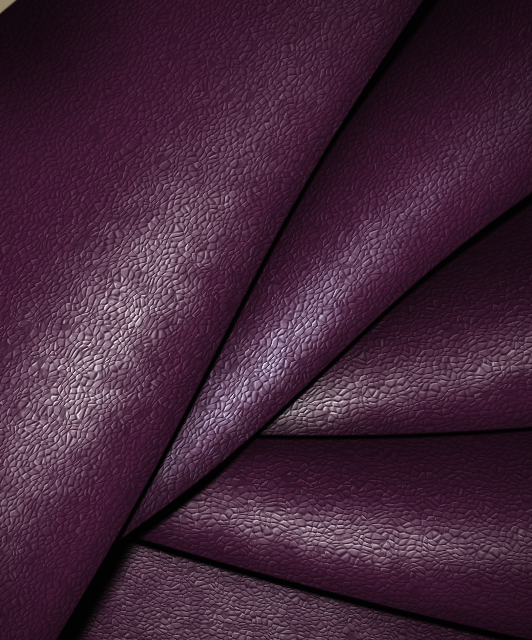
Give the GLSL for this texture, as a WebGL 2 fragment shader.

```glsl
#version 300 es
precision highp float;
// Five overlapping rolls of purple pebbled leather, fanned out from the lower left.
// Curved edges split the canvas into sheets; each has a soft ridge of light,
// broken up by a cellular grain whose slopes catch the glow.
uniform vec2 u_resolution;
out vec4 fragColor;

const float TAU = 6.28318;
const vec3 PURPLE = vec3(0.235, 0.082, 0.185);
const vec3 BACKDROP = vec3(0.58, 0.53, 0.42);

struct Sheet {
    float t, below, above;   // offset from the ridge, glow width on either side
    float gain, tone;        // strength of the glow, brightness of the dye
    float angle, scale;      // grain direction and density
    vec3 tint;               // colour of the reflected light
};

vec2 hash2(vec2 p) {
    return fract(sin(vec2(dot(p, vec2(127.1, 311.7)), dot(p, vec2(269.5, 183.3)))) * 43758.5453);
}

// Smooth two-channel value noise
vec2 noise2(vec2 p) {
    vec2 i = floor(p), f = fract(p), e = vec2(1.0, 0.0);
    f = f * f * (3.0 - 2.0 * f);
    return mix(mix(hash2(i), hash2(i + e.xy), f.x),
               mix(hash2(i + e.yx), hash2(i + e.xx), f.x), f.y);
}

// Cellular pebbles: x is the height, y a random value per pebble
vec2 pebble(vec2 p) {
    vec2 cell = floor(p), f = fract(p), id = cell;
    float near = 9.0, next = 9.0;
    for (int j = -1; j <= 1; j++)
    for (int i = -1; i <= 1; i++) {
        vec2 o = vec2(i, j);
        float d = length(o + hash2(cell + o) - f);
        if (d < near) { next = near; near = d; id = cell + o; }
        else next = min(next, d);
    }
    return vec2(smoothstep(-0.1, 0.55, next - near), hash2(id + 7.0).x);
}

float bell(float x, float width) { return exp(-x * x / (width * width)); }

float ridge(float t, float below, float above) { return bell(t, t < 0.0 ? below : above); }

// Edge curves of the sheets
float edgeA(float y) { return 0.09 + 0.526 * y + 0.048 * y * y + 0.01 * sin(TAU * y); }
float edgeB(float x) {
    float s = (x - 0.195) / 0.638;
    return 0.16 + 0.538 * s - 0.012 * sin(TAU * s);
}
float edgeC(float x) { return 0.318 + 0.12 * (x - 0.5) * (x - 0.5); }
float edgeD(float x) { float s = x - 0.208; return 0.16 - 0.30 * s + 0.065 * s * s; }

// Darkening towards a sheet's own rolled edge
float roll(float d) { return smoothstep(0.0, 0.004, d) * mix(0.68, 1.0, smoothstep(0.0, 0.05, d)); }

// Black gap and soft shadow below a covering edge
float gap(float d, float width) {
    return smoothstep(width * 0.6, width + 0.003, d) * mix(0.75, 1.0, smoothstep(0.0, 0.05, d));
}

vec3 leather(vec2 p, Sheet s) {
    float c = cos(s.angle), k = sin(s.angle);
    vec2 q = mat2(c, -k, k, c) * p * s.scale * vec2(0.85, 1.15);
    q += 1.1 * noise2(q * 0.45);
    vec2 e = vec2(0.2, 0.0), g = pebble(q), mottle = noise2(p * 42.0) - 0.5;
    vec2 slope = vec2(pebble(q + e.xy).x, pebble(q + e.yx).x) - g.x;
    float lit = clamp(dot(slope, vec2(0.55, -0.84)) * 2.2, -1.0, 1.0);

    float t = s.t + 0.5 * s.below * mottle.x;
    float glow = ridge(t, s.below, s.above);
    float wide = ridge(t * 0.45, s.below, s.above);
    float sheen = glow * (0.36 + 0.48 * g.x + 0.36 * lit) * (1.0 + 0.4 * mottle.y);
    float glint = wide * smoothstep(0.2, 0.85, lit) * (0.08 + 0.9 * g.y * g.y);
    vec3 dye = PURPLE * s.tone * (0.85 + 0.2 * g.x + 0.15 * lit);
    float light = s.gain * max(sheen, 0.0) + (0.1 + 0.4 * s.gain) * glint;
    return mix(dye, s.tint, min(light, 1.1));
}

void main() {
    vec2 p = gl_FragCoord.xy / u_resolution.y;
    p.x *= 0.832 * u_resolution.y / u_resolution.x;
    float a = edgeA(p.y) - p.x, b = p.y - edgeB(p.x);
    float c = p.y - edgeC(p.x), d = p.y - edgeD(p.x);
    float shade;
    Sheet s;

    if (a > 0.0) {            // large left roll
        s = Sheet(a - 0.215 + 0.1 * p.y, 0.07, 0.12, 0.1 + 0.66 * bell(p.y - 0.46, 0.25),
                  1.05, 0.7, 108.0, vec3(0.83, 0.79, 0.82));
        shade = roll(a * 0.87);
    } else if (b > 0.0) {     // second roll
        float t = b - 0.05 - 0.1 * p.x;
        s = Sheet(t, 0.045, 0.062, 0.15 + 0.6 * bell(p.x - 0.41, 0.17),
                  mix(1.08, 0.4, smoothstep(0.04, 0.3, t)), 0.75, 110.0, vec3(0.80, 0.77, 0.88));
        shade = roll(b * 0.76) * gap(-a * 0.87, 0.005 + 0.018 * smoothstep(0.75, 1.0, p.y));
    } else if (c > 0.0) {     // right wedge
        float t = c - 0.036 - 0.2 * (p.x - 0.456);
        s = Sheet(t, 0.026, 0.048, 0.36 + 0.36 * bell(p.x - 0.47, 0.11),
                  mix(0.95, 0.45, smoothstep(0.02, 0.18, t)), 0.2, 105.0, vec3(0.84, 0.81, 0.82));
        shade = roll(c) * gap(-b * 0.76, 0.005 + 0.008 * smoothstep(0.6, 0.83, p.x));
    } else if (d > 0.0) {     // lower roll
        float u = p.x - 0.325, t = d - 0.076 - 0.27 * u * u;
        s = Sheet(t, 0.03, 0.042, 0.24 + 0.34 * bell(p.x - 0.52, 0.24),
                  mix(1.0, 0.6, smoothstep(0.03, 0.15, t)), -0.15, 105.0, vec3(0.84, 0.80, 0.82));
        shade = roll(d) * gap(-c, 0.004)
              * gap(-b * 0.76, 0.005 + 0.012 * smoothstep(0.42, 0.3, p.x));
    } else {                  // flat sheet at the bottom
        s = Sheet(p.x - 0.4, 0.28, 0.24, 0.38, 0.9, -0.25, 125.0, vec3(0.80, 0.77, 0.79));
        float left = p.x - 0.117 - 0.57 * p.y;
        shade = gap(-d, 0.01) * smoothstep(-0.004, 0.03, left);
    }

    // Overall falloff, with a pale patch behind the top left corner
    float vignette = 1.0 - 0.45 * smoothstep(0.35, 0.74, length(p - vec2(0.38, 0.46)));
    vignette *= mix(0.4, 1.0, smoothstep(0.03, 0.28, length(p - vec2(0.0, 1.0))));
    vec3 color = leather(p, s) * shade * vignette + vec3(0.012, 0.008, 0.01);
    float corner = smoothstep(0.029, 0.022, p.x + 1.2 * (1.0 - p.y));
    fragColor = vec4(mix(color, BACKDROP, corner), 1.0);
}
```
